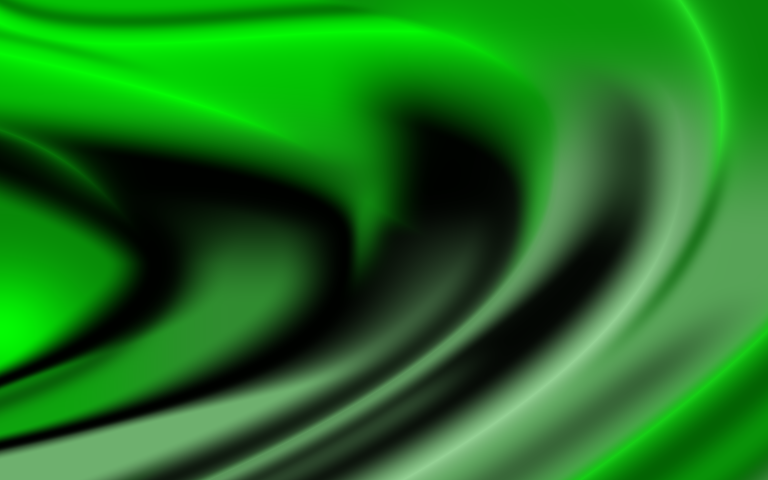
Reproduce this background procedurally as a WebGL 1 fragment shader.

```glsl
precision highp float;
// Silky green folds that sweep from the upper left and hook down to the lower left.
// Each fold is a hooked curve with an approximate signed distance; the layers are
// painted from the right to the left with sharp crests, dark hollows and lit lobes.
uniform vec2 u_resolution;

const vec3 BLACK = vec3(0.0, 0.008, 0.0);
const vec3 GREEN = vec3(0.03, 0.57, 0.03);
const vec3 DEEP = vec3(0.01, 0.38, 0.01);
const vec3 NEON = vec3(0.01, 0.98, 0.01);
const vec3 PALE = vec3(0.40, 0.64, 0.40);
const vec3 MIST = vec3(0.60, 0.84, 0.60);
const vec3 SMOKE = vec3(0.17, 0.31, 0.17);

// Distance to a hook; each arm is (scale, power), positive on the right.
float hook(vec2 p, vec2 tip, vec2 upper, vec2 lower) {
  float h = p.y - tip.y;
  vec2 arm = h > 0.0 ? upper : lower;
  float a = max(abs(h), 0.0001);
  float slope = arm.x * arm.y * pow(a, arm.y - 1.0);
  return (p.x - tip.x + arm.x * pow(a, arm.y)) / length(vec2(1.0, slope));
}

float glow(float d, float width) {
  return exp(-d * d / (width * width));
}

float crest(float d, float width) {
  return exp(-abs(d) / width);
}

float fall(float a, float b, float x) {
  return 1.0 - smoothstep(a, b, x);
}

// Green and pale sheets along the right side
vec3 rightSheets(vec2 p, float rim, float corner) {
  vec3 col = mix(PALE * vec3(0.85, 1.0, 0.85), GREEN * 0.88, smoothstep(0.5, 0.85, p.y));
  vec3 sheet = mix(PALE * 0.95, GREEN, smoothstep(0.64, 0.97, p.y));
  col = mix(col, sheet, fall(-0.03, 0.02, rim));
  col = mix(col, SMOKE, 0.75 * glow(corner + 0.095, 0.05) * fall(0.2, 0.42, p.y));

  float high = smoothstep(0.5, 0.75, p.y);
  col = mix(col, vec3(0.15, 0.92, 0.15), 0.9 * high * crest(rim, 0.026));
  float crease = glow(rim - 0.01, 0.02) * smoothstep(0.15, 0.45, p.y) * (1.0 - high);
  col = mix(col, DEEP, 0.85 * crease);

  float wave = 0.5 + 0.5 * cos(corner * 45.0);
  vec3 cornerCol = mix(DEEP, GREEN, wave);
  cornerCol = mix(cornerCol, PALE, smoothstep(0.17, 0.27, corner));
  col = mix(col, cornerCol, smoothstep(-0.03, 0.015, corner));
  return mix(col, vec3(0.08, 0.85, 0.08), 0.85 * crest(corner, 0.018));
}

// Grey hollow between two pale ridges
vec3 darkHollow(vec3 col, vec2 p, float outer, float inner) {
  float low = fall(0.3, 0.75, p.y);
  float width = mix(0.045, 0.17, smoothstep(0.25, 0.7, p.y));
  float shade = smoothstep(0.0, 0.095, -outer) * smoothstep(0.0, width, inner);
  shade *= fall(0.68, 0.95, p.y);
  col = mix(col, mix(SMOKE * 0.75, BLACK, smoothstep(0.1, 0.75, low)), shade);
  float streak = glow(inner - 0.06, 0.025) * fall(0.14, 0.3, p.y);
  col = mix(col, PALE, 0.38 * streak);
  float ridge = crest(outer, 0.028) * fall(0.65, 0.88, p.y);
  return mix(col, mix(PALE, MIST, low), 0.9 * ridge);
}

// Bright sheet at the top left, with a wavy highlight and a dark crease
vec3 topSheet(vec2 p) {
  float line = 0.92 - 0.015 * cos((p.x - 0.2) * 5.2) + 0.04 * exp(-p.x / 0.09);
  float wave = p.y - line;
  float left = fall(0.7, 1.0, p.x);
  vec3 col = mix(GREEN * 1.12, vec3(0.01, 0.74, 0.01), left);
  col = mix(col, DEEP * 0.75, left * glow(wave - 0.045, 0.02));
  return mix(col, NEON, fall(0.85, 1.05, p.x) * crest(wave, 0.035));
}

// Black band with a pale lobe inside it
vec3 paleLobe(vec3 col, vec2 p, float band, float nextBand) {
  float width = mix(0.06, 0.11, smoothstep(0.5, 0.8, p.y));
  float reach = max(smoothstep(0.66, 0.9, p.x), fall(0.5, 0.64, p.y));
  col = mix(col, BLACK, reach * fall(0.0, width, band));
  float rise = mix(0.03, 0.28, smoothstep(0.1, 0.45, p.y));
  float light = smoothstep(0.005, 0.085, -band) * smoothstep(0.0, rise, nextBand);
  return mix(col, PALE * 1.08, light * fall(0.2, 0.62, p.y));
}

// Black band with a green lobe inside it
vec3 greenLobe(vec3 col, vec2 p, float band, float nextBand) {
  float width = mix(0.035, 0.075, smoothstep(0.5, 0.66, p.y));
  width = mix(0.014, width, smoothstep(0.05, 0.35, p.y));
  col = mix(col, BLACK, fall(0.0, width, band));
  float depth = mix(0.025, 0.14, smoothstep(0.08, 0.4, p.y));
  float rise = mix(0.02, 0.16, smoothstep(0.2, 0.45, p.y));
  float light = smoothstep(0.0, depth, -band) * smoothstep(0.0, rise, nextBand);
  vec3 lobe = mix(vec3(0.05, 0.64, 0.05), vec3(0.19, 0.55, 0.19), smoothstep(0.1, 0.5, p.x));
  lobe *= 1.0 - 0.4 * glow(nextBand - 0.04, 0.02) * fall(0.2, 0.5, p.x);
  return mix(col, lobe, light * fall(0.36, 0.63, p.y));
}

// Vivid lobe on the left edge
vec3 vividLobe(vec3 col, vec2 p, float band) {
  float width = mix(0.014, 0.055, smoothstep(0.2, 0.45, p.y));
  width = mix(width, 0.02, smoothstep(0.48, 0.6, p.y));
  col = mix(col, BLACK, glow(max(band, 0.0), width));
  float shift = mix(0.005, 0.06, smoothstep(0.48, 0.73, p.y));
  float ridge = crest(band - shift, 0.018) * smoothstep(0.46, 0.62, p.y);
  col = mix(col, GREEN * 0.9, 0.85 * ridge * fall(0.1, 0.34, p.x));
  float depth = mix(0.03, 0.1, smoothstep(0.2, 0.4, p.y));
  float heart = glow(length((p - vec2(0.0, 0.31)) * vec2(0.8, 1.0)), 0.13);
  vec3 lobe = mix(vec3(0.03, 0.52, 0.03), NEON, heart);
  return mix(col, lobe, smoothstep(0.0, depth, -band));
}

void main() {
  vec2 p = gl_FragCoord.xy / u_resolution * vec2(1.6, 1.0);

  // Ridges and bands
  float corner = hook(p, vec2(1.75, 0.52), vec2(0.05, 2.0), vec2(1.35, 1.4));
  float rim = hook(p, vec2(1.504, 0.75), vec2(1.4, 2.0), vec2(1.08, 2.0));
  float outer = hook(p, vec2(1.421, 0.656), vec2(10.0, 3.0), vec2(1.35, 2.0));
  float middle = hook(p, vec2(1.158, 0.656), vec2(11.6, 3.0), vec2(1.68, 2.0));
  float middleBand = hook(p, vec2(1.067, 0.552), vec2(35.0, 3.0), vec2(2.25, 2.0));
  float inner = hook(p, vec2(0.765, 0.558), vec2(7.0, 2.0), vec2(1.8, 2.0));
  float innerBand = hook(p, vec2(0.719, 0.479), vec2(65.0, 3.0), vec2(7.5, 2.6));
  float leftBand = hook(p, vec2(0.319, 0.448), vec2(4.8, 1.75), vec2(5.5, 2.0));

  // Layers from right to left
  vec3 col = darkHollow(rightSheets(p, rim, corner), p, outer, middle);
  vec3 sheet = paleLobe(topSheet(p), p, middleBand, innerBand);
  col = mix(col, sheet, fall(-0.012, 0.012, middle));
  float high = smoothstep(0.78, 0.93, p.y);
  float ridge = crest(middle, mix(0.018, 0.035, smoothstep(0.2, 0.6, p.y)));
  ridge *= mix(1.0, smoothstep(0.75, 0.98, p.x), high);
  col = mix(col, mix(mix(PALE, GREEN, smoothstep(0.6, 0.8, p.y)), NEON, high), 0.8 * ridge);

  // Ridge that feeds the green lobe
  float soft = mix(0.04, 0.1, smoothstep(0.5, 0.75, p.y));
  float feed = glow(inner, soft) * smoothstep(0.36, 0.56, p.y) * fall(0.72, 0.95, p.x);
  col = mix(col, vec3(0.08, 0.56, 0.08), 0.85 * feed * fall(0.7, 0.85, p.y));
  col = mix(col, DEEP, 0.5 * glow(inner - 0.035, 0.013) * fall(0.12, 0.4, p.x));
  col = mix(col, NEON, crest(inner, 0.03) * smoothstep(0.64, 0.8, p.y));
  col = greenLobe(col, p, innerBand, leftBand);
  gl_FragColor = vec4(vividLobe(col, p, leftBand), 1.0);
}
```
